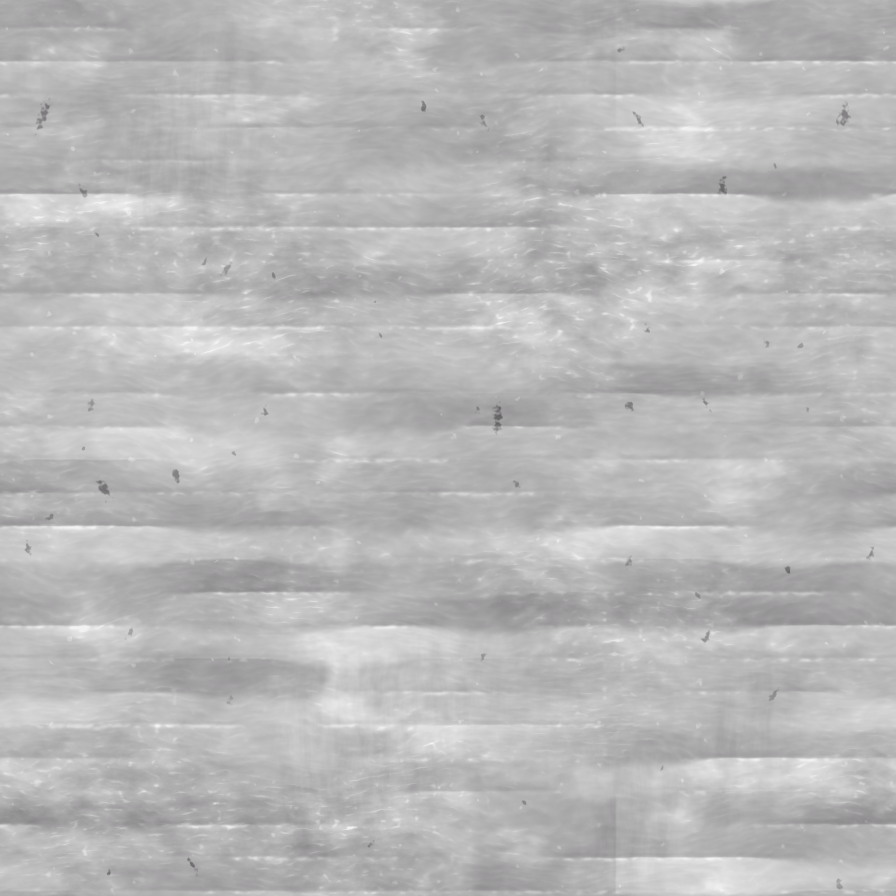
This texture is drawn by a three.js fragment shader. Its source:

```glsl
// Worn pale grey boards: 27 thin horizontal courses whose seams come and go under the wear.
// Each course takes a hashed tone; tiling gradient noise adds clouds, scuffs and brushed grain,
// and hashed cells scatter dark chips and light flecks.
varying vec2 vUv;

float hash(vec2 p) {
  return fract(sin(dot(p, vec2(127.1, 311.7))) * 43758.55);
}

// Gradient noise that repeats after "period" cells
float noise(vec2 p, vec2 period) {
  vec2 cell = floor(p), f = p - cell;
  vec2 w = f * f * f * (f * (f * 6.0 - 15.0) + 10.0);
  vec4 corner;
  for (int k = 0; k < 4; k++) {
    vec2 o = vec2(mod(float(k), 2.0), floor(float(k) / 2.0));
    float a = 6.2832 * hash(mod(cell + o, period) + period * 0.37);
    float g = dot(vec2(cos(a), sin(a)), f - o);
    if (k == 0) corner.x = g;
    else if (k == 1) corner.y = g;
    else if (k == 2) corner.z = g;
    else corner.w = g;
  }
  return mix(mix(corner.x, corner.y, w.x), mix(corner.z, corner.w, w.x), w.y);
}

float fbm(vec2 uv, vec2 freq) {
  float sum = 0.0, amp = 1.0;
  for (int k = 0; k < 5; k++) {
    sum += amp * noise(uv * freq, freq);
    freq *= 2.0;
    amp *= 0.58;
  }
  return sum;
}

// Tone of one course, drifting along its length and stepping at the joints
float boardTone(float x, float row) {
  row = mod(row, 27.0);
  float tone = 0.08 * (hash(vec2(row, 3.0)) - 0.5);
  tone += 0.13 * noise(vec2(x * 4.0, row + 0.5), vec2(4.0, 27.0));
  float jointed = step(9.6, abs(row - 13.5));
  float right = smoothstep(0.686, 0.689, x) * (1.0 - smoothstep(0.75, 1.0, x));
  float patchArea = smoothstep(0.52, 0.54, x) * (1.0 - smoothstep(0.686, 0.689, x));
  tone += jointed * right * (0.03 + 0.05 * (hash(vec2(row, 9.0)) - 0.5));
  return tone - step(0.5, row) * step(row, 3.5) * patchArea * 0.04;
}

// Ragged spots in a share of the cells; "tall" stretches them upright
float spots(vec2 uv, float cells, float share, float radius, float tall) {
  vec2 p = uv * cells, id = floor(p);
  float size = radius * mix(0.4, 1.0, hash(id + cells + 7.1));
  vec2 centre = 0.3 + 0.4 * vec2(hash(id + cells), hash(id + cells + 31.7));
  vec2 d = p - id - centre;
  d.x += d.y * (hash(id + 4.4) - 0.5) * 1.2;
  d.y /= mix(1.0, tall, hash(id + 12.9));
  float rough = noise(uv * 120.0, vec2(120.0)) + noise(uv * 250.0, vec2(250.0));
  float shape = 1.0 - smoothstep(0.1, 1.0, length(d) / size + 0.9 * rough);
  float inside = 1.0 - smoothstep(0.35, 0.45, length(p - id - centre));
  return shape * inside * step(hash(id + cells + 55.3), share);
}

void main() {
  vec2 uv = vUv;

  // Courses: ragged seams, crisp in most stretches and dissolved in a few
  float ragged = fbm(uv, vec2(20.0, 18.0));
  float y = (uv.y + 0.0012 * ragged) * 27.0 + 0.81;
  float row = floor(y), f = y - row, seamRow = mod(floor(y + 0.5), 27.0);
  float crisp = smoothstep(-0.32, 0.12, noise(vec2(uv.x * 5.0, seamRow + 0.3), vec2(5.0, 27.0)));
  float above = smoothstep(mix(0.5, 0.93, crisp), 1.0, f);
  float tone = 0.718 + mix(boardTone(uv.x, row), boardTone(uv.x, row + 1.0), above);
  tone += 0.034 * crisp * (mix(f, 0.0, above) - 0.45);

  // Broad clouds, pale scuffs and close mottling
  float clouds = fbm(uv, vec2(3.0, 8.0));
  float scuff = smoothstep(0.08, 0.75, fbm(uv + 0.012 * clouds, vec2(7.0, 12.0)));
  float patches = smoothstep(-0.05, 0.45, noise(uv * vec2(4.0, 5.0), vec2(4.0, 5.0)));
  float mottle = fbm(uv + 0.008 * clouds, vec2(19.0, 32.0));
  tone += 0.08 * clouds + 0.09 * scuff + mottle * (0.032 + 0.07 * patches);

  // Brushed grain along the boards, bent by a warp, and faint upright wipes
  float bend = 0.035 * noise(uv * vec2(7.0, 9.0), vec2(7.0, 9.0));
  vec2 bent = uv + vec2(0.0, bend + 0.004 * mottle);
  float grain = noise(bent * vec2(36.0, 130.0), vec2(36.0, 130.0));
  float hair = noise(bent * vec2(60.0, 210.0), vec2(60.0, 210.0));
  tone += 0.026 * grain + 0.024 * hair;
  tone += 0.07 * smoothstep(0.22, 0.65, hair) * (0.2 + scuff + patches);
  float wipes = fbm(uv + vec2(0.012 * clouds, 0.0), vec2(34.0, 6.0));
  tone += 0.06 * wipes * smoothstep(0.05, 0.4, noise(uv * vec2(5.0, 3.0), vec2(5.0, 3.0)));

  // Sparse chalk on the upper edges, broken into flecks, with a soft shade over it
  float d = f - step(0.5, f);
  float worn = noise(vec2(uv.x * 9.0, seamRow + 0.5), vec2(9.0, 27.0));
  float crumbs = noise(uv * vec2(100.0, 150.0), vec2(100.0, 150.0));
  float chalk = smoothstep(0.0, 0.7, worn + 0.8 * crumbs + 0.5 * ragged) * crisp;
  tone += 0.10 * chalk * exp(-pow((d + 0.07) / 0.065, 2.0));
  tone += 0.014 * crisp * exp(-pow((d + 0.11) / 0.10, 2.0));
  tone -= 0.022 * crisp * exp(-pow((d - 0.04) / 0.08, 2.0));

  // Dark chips and scratches, then light flecks where the surface is scuffed
  tone -= 0.22 * spots(uv, 12.0, 0.14, 0.09, 3.2);
  tone -= 0.16 * spots(uv, 25.0, 0.06, 0.12, 1.8);
  tone += 0.07 * spots(uv, 44.0, 0.10, 0.18, 1.0);
  tone += 0.11 * smoothstep(0.32, 0.75, crumbs + 0.3 * mottle) * (0.15 + patches);

  vec3 grey = mix(vec3(0.003, -0.003, 0.003), vec3(0.0), smoothstep(0.64, 0.72, tone));
  gl_FragColor = vec4(clamp(tone + grey, 0.0, 0.95), 1.0);
}
```
